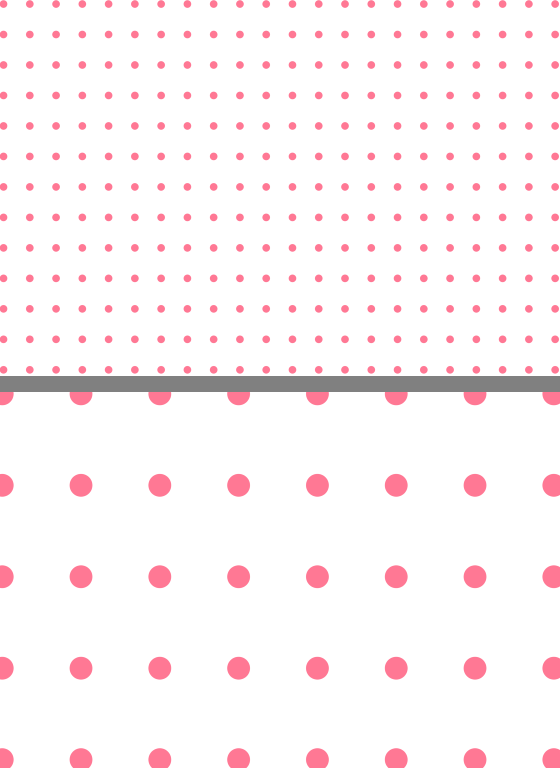
Top: the whole. Bottom: its middle third, enlarged.
Write a Shadertoy shader that draws this pattern.

```glsl
// A regular grid of small pink dots on white: 22 across by 13 down.
// The plane is folded into rectangular cells, each holding one circle
// drawn from its signed distance with an antialiased edge.

// Lengths are fractions of the canvas height, measured from the top left.
const vec2 FIRST_DOT = vec2(0.0094, 0.0107);
const vec2 SPACING = vec2(0.06986, 0.08107);
const float DOT_RADIUS = 0.0101;
const float EDGE_PIXELS = 0.65;
const vec3 PAPER = vec3(1.0);
const vec3 PINK = vec3(1.0, 0.47, 0.58);

// Offset from the centre of the nearest dot.
vec2 repeatCell(vec2 p) {
    return (fract(p / SPACING + 0.5) - 0.5) * SPACING;
}

float circleDistance(vec2 p, float radius) {
    return length(p) - radius;
}

void mainImage(out vec4 fragColor, in vec2 fragCoord) {
    // Top-left origin, y pointing down
    vec2 p = vec2(fragCoord.x, iResolution.y - fragCoord.y) / iResolution.y;

    // Dot coverage with a soft edge
    float d = circleDistance(repeatCell(p - FIRST_DOT), DOT_RADIUS);
    float edge = EDGE_PIXELS / iResolution.y;
    float coverage = 1.0 - smoothstep(-edge, edge, d);

    fragColor = vec4(mix(PAPER, PINK, coverage), 1.0);
}
```
